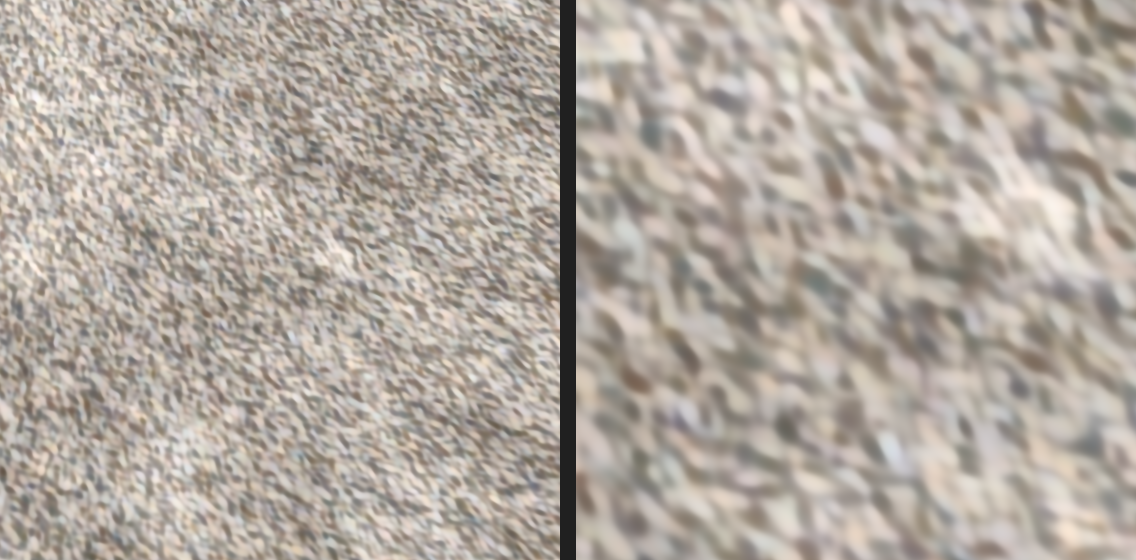
Left, the full canvas; right, a detail of the centre.
This texture is drawn by a Shadertoy shader. Its source:

```glsl
// Soft-focus pale gravel seen at a slant: thousands of small oval grains.
// Each grid cell scatters oriented Gaussian grains, light or dark, whose sum
// gives the relief; slow streaky noise adds the shaded patches.

#define CELLS_BOTTOM 67.0    // grid cells per canvas height, near edge
#define CELLS_TOP 94.0       // the same at the far edge
#define GRAINS_PER_CELL 2
#define GRAIN_LENGTH 0.61    // Gaussian radius along the grain, in cells
#define GRAIN_WIDTH 0.355    // Gaussian radius across the grain, in cells
#define ANGLE_SPREAD 0.62    // random turn of a grain, radians
#define RELIEF 0.098         // brightness deviation of the grains
#define PATCHES 0.135        // strength of the large shaded areas
#define WARMTH 0.022         // orange to blue variation
#define TINT 0.012           // pink to green variation
#define MEAN_COLOR vec3(0.709, 0.675, 0.641)

// Three random values in 0..1 without sine
vec3 hash3(vec3 p) {
    p = fract(p * vec3(0.1031, 0.1030, 0.0973));
    p += dot(p, p.yxz + 33.33);
    return fract((p.xxy + p.yxx) * p.zyx);
}

// Smooth value noise, centred on zero
float valueNoise(vec2 p, float seed) {
    vec2 cell = floor(p);
    vec2 f = fract(p);
    f = f * f * (3.0 - 2.0 * f);
    float a = hash3(vec3(cell, seed)).x;
    float b = hash3(vec3(cell + vec2(1.0, 0.0), seed)).x;
    float c = hash3(vec3(cell + vec2(0.0, 1.0), seed)).x;
    float d = hash3(vec3(cell + 1.0, seed)).x;
    return mix(mix(a, b, f.x), mix(c, d, f.x), f.y) - 0.5;
}

// Coordinates along and across a direction
vec2 alongAcross(vec2 p, float angle) {
    vec2 dir = vec2(cos(angle), sin(angle));
    return vec2(dot(p, dir), dot(p, vec2(-dir.y, dir.x)));
}

// Sum of nearby grains: x is relief, y warmth, z tint
vec3 grainField(vec2 p, float slope) {
    vec2 home = floor(p);
    vec3 sum = vec3(0.0);
    for (int j = -2; j <= 2; j++)
    for (int i = -2; i <= 2; i++)
    for (int k = 0; k < GRAINS_PER_CELL; k++) {
        vec2 cell = home + vec2(i, j);
        vec3 place = hash3(vec3(cell, 11.0 + 7.0 * float(k)));
        vec3 look = hash3(vec3(cell, 47.0 + 5.0 * float(k)));
        vec3 weight = 2.0 * hash3(vec3(cell, 83.0 + 3.0 * float(k))) - 1.0;

        // Every grain is clearly light or clearly dark
        weight.x = 0.5 * (weight.x + (weight.x < 0.0 ? -1.0 : 1.0));

        float angle = slope + ANGLE_SPREAD * (2.0 * place.z - 1.0);
        vec2 radius = vec2(GRAIN_LENGTH, GRAIN_WIDTH) * mix(0.8, 1.1, look.x);
        vec2 q = alongAcross(p - cell - place.xy, angle) / radius;
        float blob = exp(-0.5 * dot(q, q));

        // Opposite shade around the rim, mostly on the flanks, sharpens it
        float ridge = blob * (1.0 - 0.1 * q.x * q.x - 0.4 * q.y * q.y);
        sum += weight * vec3(ridge, blob, blob);
    }
    return sum;
}

void mainImage(out vec4 fragColor, in vec2 fragCoord) {
    vec2 uv = fragCoord / iResolution.y;

    // Grid that gets denser towards the far edge
    float growth = CELLS_TOP - CELLS_BOTTOM;
    float density = CELLS_BOTTOM + growth * uv.y;
    vec2 ground = vec2((uv.x - 0.5) * density,
                       (CELLS_BOTTOM + 0.5 * growth * uv.y) * uv.y) + 120.0;

    // Grains fall to the right, more steeply on the left
    float slope = -mix(0.92, 0.62, uv.x);
    vec3 grains = grainField(ground, slope);

    // Relief at unit deviation, extremes softened, with a longer dark tail
    float relief = grains.x / 0.69;
    relief *= 1.25 * inversesqrt(1.0 + 0.3 * relief * relief);
    relief -= 0.075 * (relief * relief - 1.0);

    // Shaded patches stretched down the slope
    vec2 streak = alongAcross(uv, -0.55) + 5.0;
    float shade = valueNoise(streak * vec2(5.0, 9.0), 3.0)
                + valueNoise(streak * vec2(13.0, 22.0), 9.0)
                + 0.7 * valueNoise(streak * vec2(28.0, 42.0), 17.0);

    vec3 color = MEAN_COLOR + RELIEF * relief + PATCHES * shade;
    color += WARMTH * grains.y * vec3(0.9, 0.0, -1.0);
    color += TINT * grains.z * vec3(0.6, -0.4, 0.5);
    fragColor = vec4(clamp(color, 0.0, 1.0), 1.0);
}
```
